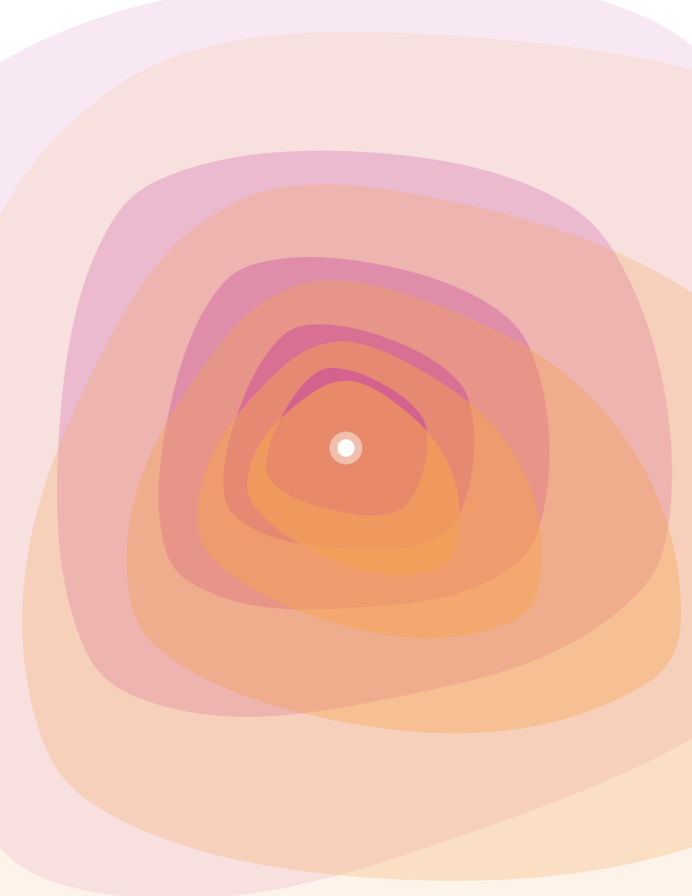
Write a Shadertoy shader that draws this background.

```glsl
// Ten translucent blobs around a white dot: pink rounded quads and orange
// rounded triangles take turns, each pair smaller, denser and further turned.
// Every blob is a polar outline: corner radii joined by sagging sides.

const vec3 PINK = vec3(0.784, 0.294, 0.627);
const vec3 ORANGE = vec3(0.957, 0.635, 0.322);
const vec3 WHITE = vec3(1.0);

const int RINGS = 5;
const float RING_GROWTH = 1.59;     // size ratio between neighbouring rings
const float RING_TURN = 8.2;        // degrees between neighbouring rings
const float OPACITY_STEP = 0.125;
const float CORNER_SOFTNESS = 4.0;  // degrees

// Corners of the middle ring, counterclockwise:
// angle in degrees, radius, sag of the side that follows.
const vec3 QUAD[4] = vec3[4](
    vec3(-145.0, 0.236, 0.0573), vec3(-29.0, 0.235, 0.008),
    vec3(34.0, 0.235, 0.026), vec3(122.0, 0.233, 0.033));

// A triangle repeats its last corner, which leaves one side empty.
const vec3 TRIANGLE[4] = vec3[4](
    vec3(-139.0, 0.307, 0.0625), vec3(-33.0, 0.439, 0.1016),
    vec3(110.0, 0.188, 0.0534), vec3(110.0, 0.188, 0.0534));

// Radius along the side between two neighbouring corners
float sideRadius(float angle, vec3 start, vec3 end) {
    float along = (angle - start.x) / (end.x - start.x);
    float sag = pow(max(sin(3.14159265 * along), 0.0), 1.2);
    return mix(start.y, end.y, along) - start.z * sag;
}

// Radius of the closed outline at an angle in degrees
float outlineRadius(float angle, vec3 corners[4]) {
    float first = corners[0].x;
    angle = first + mod(angle - first, 360.0);
    float radius = corners[0].y;
    for (int i = 0; i < 4; i++) {
        vec3 start = corners[i];
        vec3 end = corners[(i + 1) % 4];
        if (i == 3) end.x += 360.0;
        if (angle >= start.x && angle < end.x) {
            radius = sideRadius(angle, start, end);
        }
    }
    return radius;
}

// Averaging over nearby angles rounds the corners
float softRadius(float angle, vec3 corners[4]) {
    float total = 0.0;
    for (int i = -2; i <= 2; i++) {
        total += outlineRadius(angle + 0.5 * CORNER_SOFTNESS * float(i), corners);
    }
    return total / 5.0;
}

// Coverage of a radial shape with a smoothed edge
float coverage(float dist, float radius, float pixel) {
    return smoothstep(-0.75 * pixel, 0.75 * pixel, radius - dist);
}

void mainImage(out vec4 fragColor, in vec2 fragCoord) {
    vec2 p = (fragCoord - 0.5 * iResolution.xy) / iResolution.y;
    float pixel = 1.0 / iResolution.y;
    float dist = length(p);
    float angle = degrees(atan(p.y, p.x + 1e-6));
    vec3 color = WHITE;

    // Blobs, from the faint outer pair to the dense inner pair
    for (int i = 0; i < RINGS; i++) {
        float ring = float(RINGS / 2 - i);
        float scale = pow(RING_GROWTH, ring);
        float turned = angle - RING_TURN * ring;
        float opacity = OPACITY_STEP * float(i + 1);
        float quad = coverage(dist, scale * softRadius(turned, QUAD), pixel);
        float triangle = coverage(dist, scale * softRadius(turned, TRIANGLE), pixel);
        color = mix(color, PINK, opacity * quad);
        color = mix(color, ORANGE, opacity * triangle);
    }

    // Centre dot and its pale halo
    color = mix(color, WHITE, 0.45 * coverage(dist, 0.0183, pixel));
    color = mix(color, WHITE, coverage(dist, 0.0096, pixel));

    fragColor = vec4(color, 1.0);
}
```
